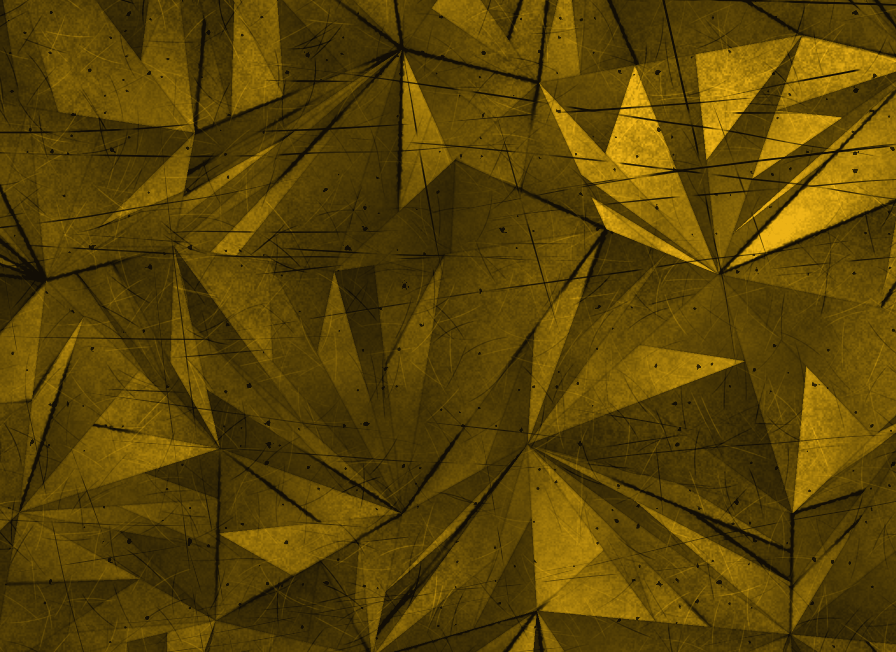
Reproduce this background procedurally as a WebGL 1 fragment shader.

```glsl
precision highp float;
// Scratched golden metal broken into fans of triangular shards.
// A jittered mesh is split into slivers that radiate from its vertices;
// creases, a broad light, scratches, specks and grain weather the surface.
uniform vec2 u_resolution;

const float CELL = 0.29;           // mesh spacing, in canvas heights
const float JITTER = 0.62;         // mesh irregularity
const float LIT_SHARE = 0.27;      // share of bright shards
const float CREASE_SHARE = 0.36;   // share of edges with a dark crease
const float CREASE_WIDTH = 0.0056;
const float SCRATCH_WIDTH = 0.0011;
const float HAIR_CELL = 0.12;
const float SPECK_CELL = 0.030;
const float GRAIN = 0.24;
const float EXPOSURE = 1.04;
const vec2 LIGHT_POS = vec2(1.12, 0.76);
const vec2 LIGHT_SIZE = vec2(0.40, 0.48);

float hash(vec2 p) {
  vec3 q = fract(p.xyx * vec3(0.1031, 0.1030, 0.0973));
  q += dot(q, q.yzx + 33.33);
  return fract((q.x + q.y) * q.z);
}
vec2 hash2(vec2 p) { return vec2(hash(p + 3.7), hash(p + 71.3)); }

float noise(vec2 p) {
  vec2 i = floor(p), f = fract(p);
  f *= f * (3.0 - 2.0 * f);
  vec2 e = vec2(1.0, 0.0);
  return mix(mix(hash(i), hash(i + e.xy), f.x),
             mix(hash(i + e.yx), hash(i + e.xx), f.x), f.y);
}

vec2 turn(vec2 p, float a) {
  float c = cos(a), s = sin(a);
  return vec2(c * p.x + s * p.y, c * p.y - s * p.x);
}

vec2 meshPoint(vec2 g) { return g + JITTER * (hash2(g) - 0.5); }

// Signed distance to the line ab, positive on its left
float side(vec2 p, vec2 a, vec2 b) {
  vec2 d = b - a, q = p - a;
  return (d.x * q.y - d.y * q.x) / max(length(d), 0.0001);
}
bool inside(vec2 p, vec2 a, vec2 b, vec2 c) {
  return side(p, a, b) >= 0.0 && side(p, b, c) >= 0.0 && side(p, c, a) >= 0.0;
}

// Brightness factor near an edge: thin seam, ragged fading crease, soft shadow
float crease(vec2 g, vec2 a, vec2 b) {
  float d = abs(side(g, a, b)) * CELL;
  float strong = step(1.0 - CREASE_SHARE, hash((a + b) * 41.7));
  strong *= smoothstep(0.2, 0.6, noise(g * 2.3 + 5.0));
  float w = CREASE_WIDTH * (0.15 + 0.45 * noise(g * 5.0) + 0.8 * noise(g * 75.0));
  float core = strong * 0.8 * (1.0 - smoothstep(0.2 * w, w, d));
  float seam = 0.16 * (1.0 - smoothstep(0.0, 0.0028, d));
  return (1.0 - core) * (1.0 - seam) * (1.0 - strong * 0.2 * exp(-d / 0.010));
}

// Brightness of the shard under p
float shard(vec2 p) {
  vec2 g = p / CELL, base = floor(g);
  vec2 a = base, b = base + vec2(1.0, 0.0), c = base + 1.0;
  for (int j = -1; j <= 1; j++) for (int i = -1; i <= 1; i++) {
    vec2 n = base + vec2(float(i), float(j));
    vec2 q0 = meshPoint(n), q1 = meshPoint(n + vec2(1.0, 0.0));
    vec2 q2 = meshPoint(n + 1.0), q3 = meshPoint(n + vec2(0.0, 1.0));
    if (hash(n + 19.0) < 0.5) { vec2 t = q0; q0 = q1; q1 = q2; q2 = q3; q3 = t; }
    if (inside(g, q0, q1, q2)) { a = q0; b = q1; c = q2; }
    else if (inside(g, q0, q2, q3)) { a = q0; b = q2; c = q3; }
  }
  float shade = crease(g, a, b) * crease(g, b, c) * crease(g, c, a);
  // The vertex of highest rank becomes the hub of the fan
  float ra = hash(a * 17.3), rb = hash(b * 17.3), rc = hash(c * 17.3);
  if (rb > ra && rb > rc) { vec2 t = a; a = b; b = c; c = t; }
  else if (rc > ra) { vec2 t = c; c = b; b = a; a = t; }
  // One or two splits through the hub, then perhaps one across the sliver
  for (int k = 0; k < 3; k++) {
    if (k == 2) { vec2 t = a; a = b; b = c; c = t; }
    float r = hash((a + b + c) * 31.7 + float(k));
    if (k == 0 || r > 0.95 - 0.3 * float(k)) {
      vec2 m = mix(b, c, 0.35 + 0.3 * fract(r * 7.0));
      shade *= crease(g, a, m);
      if (side(g, a, m) > 0.0) b = m; else c = m;
    }
  }
  vec2 mid = (a + b + c) / 3.0, r = hash2(mid * 83.1);
  vec2 l = (mid * CELL - LIGHT_POS) / LIGHT_SIZE;
  float glow = exp(-dot(l, l));
  float lit = step(1.0 - LIT_SHARE - 0.25 * glow, r.x);
  float tone = mix(mix(0.21, 0.36, r.y) * (1.0 + 0.2 * glow),
                   mix(0.40, 0.52, r.y) * (0.95 + 0.68 * glow), lit);
  float slope = dot(g - mid, turn(vec2(1.0, 0.0), 6.28 * fract(r.x * 13.0)));
  return tone * shade * (1.0 + clamp(0.8 * slope, -0.22, 0.22));
}

// Long dark scratches, mostly near level and a few steep
float scratches(vec2 p, float px) {
  float keep = 1.0;
  for (int i = 0; i < 54; i++) {
    vec2 id = vec2(float(i), 5.0), r = hash2(id), s = hash2(id + 40.0);
    float angle = i < 43 ? (s.x - 0.45) * 0.36 : -1.35 + 0.3 * (s.x - 0.5);
    vec2 q = turn(p - r * vec2(u_resolution.x / u_resolution.y, 1.0), angle);
    float x = q.x / mix(0.06, 0.62, s.y * s.y);
    float taper = max(1.0 - x * x, 0.0);
    float d = abs(q.y + (r.x - 0.5) * 0.2 * q.x * q.x + 0.004 * noise(vec2(q.x * 9.0, r.y)));
    float ink = clamp(0.5 + (SCRATCH_WIDTH * taper * (0.4 + r.y) - d) / px, 0.0, 1.0);
    float wear = smoothstep(0.0, 0.5, noise(vec2(q.x * 28.0, float(i))));
    keep *= 1.0 - ink * sqrt(taper) * wear * mix(0.5, 0.95, r.y);
  }
  return keep;
}

// Short fine marks, light or dark
float hairlines(vec2 p, float px) {
  float sum = 0.0;
  for (int i = 0; i < 16; i++) {
    vec2 q = turn(p, float(i) * 1.1) / HAIR_CELL + float(i) * 17.3;
    vec2 id = floor(q), r = hash2(id);
    vec2 l = turn(fract(q) - 0.5 - 0.25 * (r - 0.5), 6.28 * hash(id + 9.0));
    float d = abs(l.y + (r.x - 0.5) * l.x * l.x) * HAIR_CELL;
    float ink = 1.0 - smoothstep(0.0, 0.0003 + px, d);
    sum += ink * smoothstep(0.36, 0.2, abs(l.x)) * r.y * (r.x < 0.55 ? 1.0 : -1.2);
  }
  return sum;
}

// Small dark pits of ragged outline
float specks(vec2 p, float px) {
  vec2 q = p / SPECK_CELL, id = floor(q), r = hash2(id);
  float size = step(0.78, hash(id + 31.0)) * mix(0.0007, 0.0038, r.x * r.x * r.y);
  vec2 d = (fract(q) - 0.5 - 0.5 * (r - 0.5)) * SPECK_CELL;
  float ragged = length(d) * (0.4 + 1.3 * noise(p * 300.0));
  return 1.0 - 0.75 * step(0.0001, size) * (1.0 - smoothstep(size, size + px, ragged));
}

void main() {
  float px = 1.0 / u_resolution.y;
  vec2 p = gl_FragCoord.xy * px;
  float tone = 0.0;
  for (int i = 0; i < 4; i++) {
    vec2 o = vec2(mod(float(i), 2.0), floor(float(i) * 0.5)) - 0.5;
    tone += 0.25 * shard(p + 0.5 * o * px);
  }
  // Weathering, rougher in patches
  float patches = noise(p * 9.0 + 2.0);
  float grain = noise(p * 372.0 + 0.5) + 0.6 * noise(p * 140.0 + 9.0) - 0.8;
  float stain = noise(p * 6.0) + 0.6 * noise(p * 23.0) + 0.4 * noise(p * 60.0) - 1.0;
  tone *= EXPOSURE * (1.0 + GRAIN * (0.6 + 0.8 * patches) * grain + 0.2 * stain);
  tone += 0.11 * (0.5 + patches) * hairlines(p, px);
  tone *= scratches(p, px) * specks(p, px);
  tone = clamp(tone, 0.07, 0.93);
  gl_FragColor = vec4(tone, 0.755 * tone, 0.018 + 0.09 * tone * tone * tone, 1.0);
}
```
